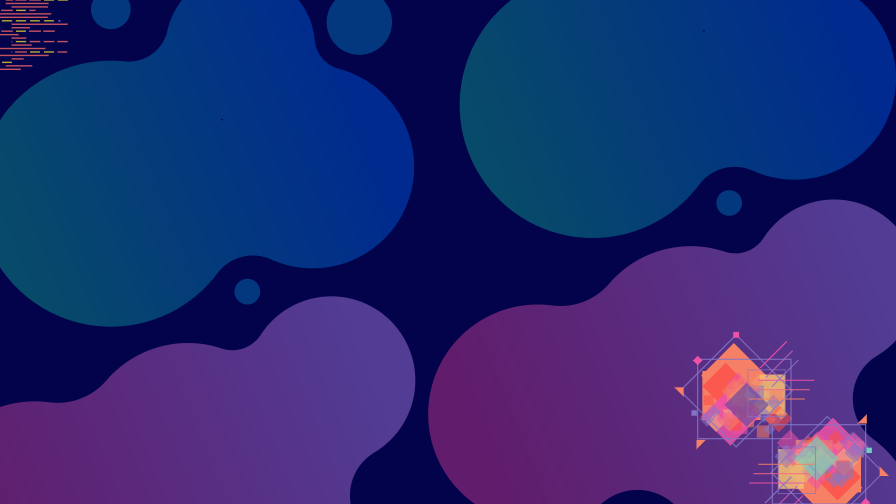
This background is drawn by a Shadertoy shader. Its source:

```glsl
// Liquid gradient clouds on navy with two geometric clusters and dashed text-like rows.

// Layout units: 768 x 432, y pointing down
const vec2 CANVAS = vec2(768.0, 432.0);
const vec2 BLUE_SHIFT = vec2(413.0, -76.0);
const vec2 PURPLE_SHIFT = vec2(431.0, -83.0);
const vec2 CLUSTER_PIVOT = vec2(670.0, 370.0);
const vec2 CLUSTER_OFFSET = vec2(-38.0, -35.0);
const float SHARDS = 34.0;
const float ROW_PITCH = 2.97;

const vec3 NAVY = vec3(0.008, 0.012, 0.29);
const vec3 TEAL = vec3(0.03, 0.29, 0.41);
const vec3 BLUE = vec3(0.0, 0.165, 0.56);
const vec3 PLUM = vec3(0.38, 0.11, 0.42);
const vec3 VIOLET = vec3(0.32, 0.235, 0.58);
const vec3 CORAL = vec3(0.96, 0.50, 0.40);
const vec3 RED = vec3(0.99, 0.30, 0.27);
const vec3 PINK = vec3(0.93, 0.32, 0.65);
const vec3 YELLOW = vec3(0.95, 0.73, 0.45);
const vec3 LAVENDER = vec3(0.52, 0.46, 0.78);
const vec3 MINT = vec3(0.45, 0.80, 0.76);

float pixel;

float hash(float n) { return fract(sin(n * 12.9898) * 43758.5453); }
float cover(float d) { return clamp(0.5 - d / pixel, 0.0, 1.0); }
float disc(vec2 p, vec3 c) { return length(p - c.xy) - c.z; }
float box(vec2 p, vec2 h) { p = abs(p) - h; return max(p.x, p.y); }
float diamond(vec2 p, float r) { return (abs(p.x) + abs(p.y) - r) * 0.7071; }
float corner(vec2 p, float r) { return max(max(-p.x, -p.y) - r * 0.5, (p.x + p.y) * 0.7071); }
void paint(inout vec3 col, vec3 ink, float d, float alpha) { col = mix(col, ink, cover(d) * alpha); }

// Concave bridge of radius f between discs a and b, on the side clockwise from a to b
float fillet(vec2 p, vec3 a, vec3 b, float f) {
    float d = length(b.xy - a.xy), ra = a.z + f, rb = b.z + f;
    vec2 u = (b.xy - a.xy) / d;
    float t = (ra * ra - rb * rb + d * d) / (2.0 * d);
    float h = sqrt(max(ra * ra - t * t, 0.0));
    vec2 q = vec2(dot(p - a.xy, u), dot(p - a.xy, vec2(-u.y, u.x)));
    float sideA = (t * q.y - h * q.x) / ra;
    float sideB = (h * (q.x - d) - (t - d) * q.y) / rb;
    return max(max(-q.y, f - length(q - vec2(t, h))), max(sideA, sideB));
}

float blueCloud(vec2 p) {
    vec3 big = vec3(95, 166, 114), top = vec3(206, 40, 64), right = vec3(268, 143, 87);
    float d = min(disc(p, big), min(disc(p, top), disc(p, right)));
    d = min(d, min(fillet(p, top, big, 34.0), fillet(p, right, top, 28.0)));
    return min(d, fillet(p, big, right, 38.0));
}

float blueDrops(vec2 p) {
    return min(disc(p, vec3(95, 8, 17)), min(disc(p, vec3(308, 19, 28)), disc(p, vec3(212, 250, 11))));
}

float purpleCloud(vec2 p) {
    vec3 left = vec3(30, 438, 94), mid = vec3(161, 386, 92);
    vec3 right = vec3(284, 326, 72), low = vec3(259, 538, 98);
    float d = min(min(disc(p, left), disc(p, mid)), min(disc(p, right), disc(p, low)));
    d = min(d, disc(p, vec3(199, 433, 94)));
    d = min(d, min(fillet(p, mid, left, 55.0), fillet(p, right, mid, 29.0)));
    return min(d, min(fillet(p, low, right, 43.0), fillet(p, left, low, 46.0)));
}

void drawClouds(inout vec3 col, vec2 p) {
    for (float i = 0.0; i < 2.0; i++) {
        vec2 b = p - i * BLUE_SHIFT, v = p - i * PURPLE_SHIFT;
        float blueMix = clamp((b.x + 10.0 - 0.4 * (b.y - 166.0)) / 350.0, 0.0, 1.0);
        float plumMix = clamp((v.x + 50.0 - 0.4 * (v.y - 400.0)) / 400.0, 0.0, 1.0);
        paint(col, mix(TEAL, BLUE, blueMix), blueCloud(b), 1.0);
        paint(col, mix(TEAL, BLUE, 0.55), blueDrops(b), 1.0);
        paint(col, mix(PLUM, VIOLET, plumMix), purpleCloud(v), 1.0);
    }
}

vec3 palette(float h) {
    return h < 0.22 ? CORAL : h < 0.38 ? RED : h < 0.66 ? PINK : h < 0.8 ? YELLOW : LAVENDER;
}

// One cluster: solid core, translucent shards, outlines and stray marks
void drawCluster(inout vec3 col, vec2 q, float seed) {
    vec3 heart = mix(vec3(0.38, 0.27, 0.65), MINT, seed);
    paint(col, CORAL, diamond(q - vec2(-3, -13), 28.0), 1.0);
    paint(col, CORAL, box(q - vec2(-5, 4), vec2(25, 21)), 1.0);
    paint(col, YELLOW, box(q - vec2(30, 3), vec2(11, 17)), 0.9);
    paint(col, RED, diamond(q - vec2(-10, -4), 20.0), 0.75);
    paint(col, PINK, diamond(q - vec2(-6, 22), 25.0), 0.85);
    for (float i = 0.0; i < SHARDS; i++) {
        float k = i * 3.0 + seed * 211.0, a = 6.2832 * hash(k + 1.0);
        vec2 s = q - vec2(6, 15) - 36.0 * sqrt(hash(k + 2.0)) * vec2(cos(a), 0.75 * sin(a));
        float r = 4.0 + 8.0 * hash(k + 0.4);
        float d = hash(k + 0.7) < 0.7 ? diamond(s, r) : box(s, vec2(r * 0.7));
        paint(col, palette(hash(k + 0.2)), d, 0.55);
    }
    paint(col, heart, diamond(q - vec2(8, 12), 19.0), 0.65);
    paint(col, LAVENDER, abs(box(q - vec2(6, 7), vec2(40, 34))) - 0.5, 0.85);
    paint(col, LAVENDER, abs(diamond(q - vec2(-1, 0), 48.0)) - 0.5, 0.85);
    paint(col, LAVENDER, abs(box(q - vec2(25, 2), vec2(16, 20))) - 0.4, 0.7);
    for (float i = 0.0; i < 3.0; i++) {
        vec2 s = q - vec2(31.0 + 5.0 * i, -31.0 + 8.0 * i);
        paint(col, mix(PINK, LAVENDER, i * 0.5), box(vec2(s.x - s.y, s.x + s.y) * 0.7071, vec2(16, 0.5)), 0.9);
        paint(col, mix(PINK, CORAL, i * 0.5), box(q - vec2(42.0 - 4.0 * i, -9.0 + 8.0 * i), vec2(24, 0.5)), 0.8);
    }
    paint(col, CORAL, min(corner(q - vec2(-31, 46), 8.0), corner(vec2(-q.x, q.y) + vec2(-50, -1), 8.0)), 1.0);
    paint(col, PINK, min(box(q - vec2(-1, -48), vec2(2.5)), diamond(q - vec2(-34, -26), 4.0)), 1.0);
    paint(col, mix(LAVENDER, MINT, seed), box(q - vec2(-37, 19), vec2(2.3)), 1.0);
}

// Broken coloured rows in the upper left corner
void drawRows(inout vec3 col, vec2 p) {
    float row = floor(p.y / ROW_PITCH + 0.5), cell = floor(p.x / 12.0);
    float start = 5.0 * floor(3.0 * hash(row + 3.0)), stop = min(58.0, start + 8.0 + 55.0 * hash(row + 40.0));
    float tone = hash(row * 7.0 + cell), x = p.x - cell * 12.0;
    float gap = mod(row, 3.0) < 1.0 ? 2.0 + 3.0 * tone : 0.0;
    float d = max(abs(p.y - row * ROW_PITCH) - 0.6, max(start - p.x, p.x - stop));
    if (gap > 0.0) d = max(d, max(gap * 0.5 - x, x - 12.0 + gap * 0.5));
    vec3 ink = gap == 0.0 || tone < 0.4 ? vec3(0.85, 0.36, 0.38) : tone < 0.75 ? vec3(0.8, 0.75, 0.2) : LAVENDER;
    if (row < 20.5) paint(col, ink, d, 0.9);
}

void mainImage(out vec4 fragColor, in vec2 fragCoord) {
    vec2 uv = fragCoord / iResolution.xy;
    vec2 p = vec2(uv.x, 1.0 - uv.y) * CANVAS;
    pixel = CANVAS.y / iResolution.y;
    vec3 col = NAVY;
    drawClouds(col, p);
    vec2 c = p - CLUSTER_PIVOT;
    if (max(abs(c.x), abs(c.y)) < 110.0) {
        drawCluster(col, c - CLUSTER_OFFSET, 0.0);
        drawCluster(col, -c - CLUSTER_OFFSET, 1.0);
    }
    if (p.x < 62.0 && p.y < 64.0) drawRows(col, p);
    fragColor = vec4(col, 1.0);
}
```
